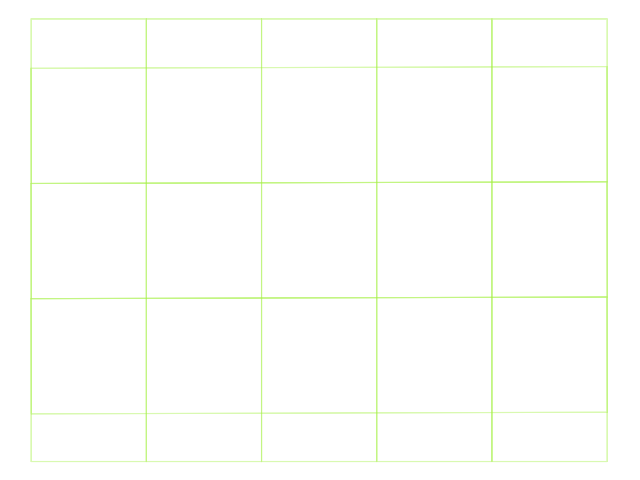
Write a Shadertoy shader that draws this pattern.

```glsl
// Thin lime grid on white: upright column frames crossed by slightly tilted row frames.
// Each frame is the outline of a box distance function. Translucent line edges build up,
// so sides shared by two neighbouring frames come out stronger than the outer sides.

// Lengths are fractions of the canvas height
const int COLUMNS = 5;
const int ROWS = 3;
const float CELL = 0.24;
const float COLUMN_HEIGHT = 0.922;
const float ROW_TILT = 0.0029;                   // radians, counterclockwise
const float LINE_WIDTH = 0.0013;
const float FILTER_PIXELS = 1.5;                 // width of the edge smoothing
const vec2 GRID_OFFSET = vec2(-0.0018, -0.0005);
const vec3 PAPER = vec3(1.0);
const vec3 LIME = vec3(0.64, 0.94, 0.26);

float boxDistance(vec2 p, vec2 halfSize) {
    vec2 q = abs(p) - halfSize;
    return length(max(q, 0.0)) + min(max(q.x, q.y), 0.0);
}

// Share of the smoothing window covered by the outline of a box
float outline(vec2 p, vec2 halfSize, float window) {
    float d = abs(boxDistance(p, halfSize));
    float overlap = 0.5 * (LINE_WIDTH + window) - d;
    return clamp(overlap, 0.0, min(LINE_WIDTH, window)) / window;
}

vec2 rotate(vec2 p, float angle) {
    float c = cos(angle), s = sin(angle);
    return vec2(c * p.x - s * p.y, s * p.x + c * p.y);
}

// Position of box i in a centred series of the given count
float centredStep(int i, int count) {
    return (float(i) - 0.5 * float(count - 1)) * CELL;
}

void mainImage(out vec4 fragColor, in vec2 fragCoord) {
    vec2 p = (fragCoord - 0.5 * iResolution.xy) / iResolution.y - GRID_OFFSET;
    float window = FILTER_PIXELS / iResolution.y;
    float bare = 1.0;                            // paper still showing through

    // Upright columns
    vec2 columnHalf = 0.5 * vec2(CELL, COLUMN_HEIGHT);
    for (int i = 0; i < COLUMNS; i++) {
        vec2 q = p - vec2(centredStep(i, COLUMNS), 0.0);
        bare *= 1.0 - outline(q, columnHalf, window);
    }

    // Rows, each tilted about its own centre
    vec2 rowHalf = 0.5 * CELL * vec2(float(COLUMNS), 1.0);
    for (int i = 0; i < ROWS; i++) {
        vec2 q = rotate(p - vec2(0.0, centredStep(i, ROWS)), -ROW_TILT);
        bare *= 1.0 - outline(q, rowHalf, window);
    }

    fragColor = vec4(mix(LIME, PAPER, bare), 1.0);
}
```
